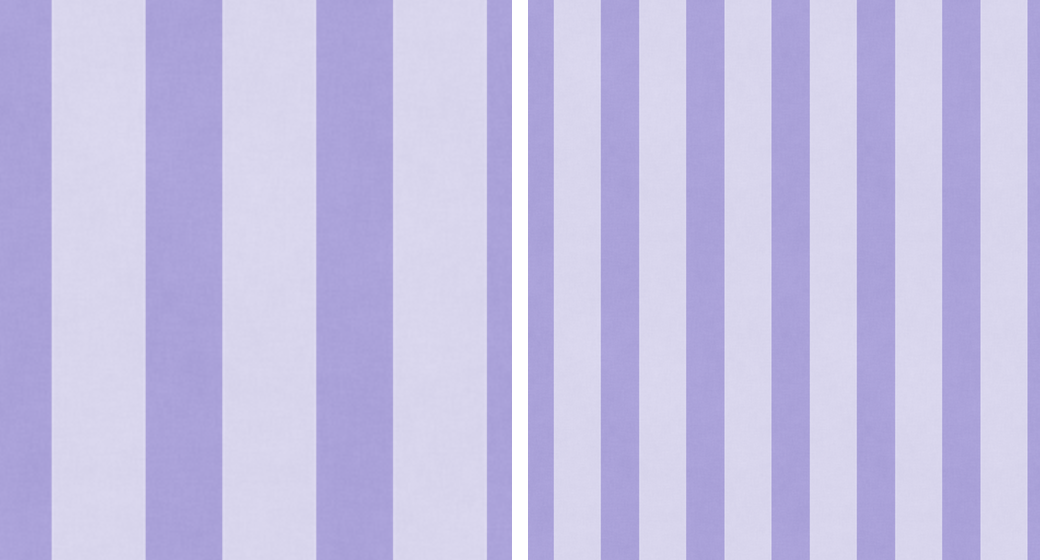
Left, the tile; right, the same tile 2 across and 2 down.
This pattern is drawn by a Shadertoy shader. Its source:

```glsl
// Three broad vertical stripes of pale lilac on lavender cloth.
// Each stripe is a distance band in a repeated cell; wrapping value noise
// adds a faint fabric grain, short threads and slow tonal drift.

const float STRIPES = 3.0;
const float STRIPE_CENTER = 0.578;      // in stripe periods
const float STRIPE_HALF_WIDTH = 0.2755; // in stripe periods
const float EDGE_SOFTNESS = 0.005;
const vec3 LAVENDER = vec3(0.670, 0.637, 0.853);
const vec3 PALE_LILAC = vec3(0.851, 0.839, 0.929);

float hash(vec2 p, float seed) {
    vec3 q = fract(vec3(p.xyx) * vec3(0.1031, 0.1030, 0.0973) + seed * 0.137);
    q += dot(q, q.yzx + 33.33);
    return fract((q.x + q.y) * q.z);
}

// Value noise in -1..1 that wraps after a whole number of cells.
float tileNoise(vec2 uv, vec2 cells, float seed) {
    vec2 p = uv * cells;
    vec2 i = floor(p);
    vec2 f = fract(p);
    f = f * f * (3.0 - 2.0 * f);
    vec2 a = mod(i, cells);
    vec2 b = mod(i + 1.0, cells);
    float low = mix(hash(a, seed), hash(vec2(b.x, a.y), seed), f.x);
    float high = mix(hash(vec2(a.x, b.y), seed), hash(b, seed), f.x);
    return 2.0 * mix(low, high, f.y) - 1.0;
}

// Signed distance to the stripe edge, negative inside, in periods.
float stripeDistance(float x) {
    float cell = fract(x * STRIPES - STRIPE_CENTER + 0.5) - 0.5;
    return abs(cell) - STRIPE_HALF_WIDTH;
}

// Fine grain, crossing threads and broad mottling.
float clothTone(vec2 uv) {
    float grain = tileNoise(uv, vec2(234.0, 256.0), 1.0);
    float weft = tileNoise(uv, vec2(46.0, 200.0), 2.0);
    float warp = tileNoise(uv, vec2(180.0, 50.0), 3.0);
    float mottle = tileNoise(uv, vec2(24.0, 26.0), 4.0);
    float drift = tileNoise(uv, vec2(4.0, 5.0), 5.0);
    return 0.006 * grain + 0.004 * (weft + warp) + 0.004 * mottle + 0.005 * drift;
}

void mainImage(out vec4 fragColor, in vec2 fragCoord) {
    vec2 uv = fragCoord / iResolution.xy;
    float pixel = STRIPES / iResolution.x;

    // Stripes with softened edges
    float d = stripeDistance(uv.x);
    float blur = max(0.75 * pixel, EDGE_SOFTNESS);
    float stripe = 1.0 - smoothstep(-blur, blur, d);
    vec3 color = mix(LAVENDER, PALE_LILAC, stripe);

    // Thin bright rim just inside each stripe
    float rim = 1.0 - smoothstep(0.0, 0.008, abs(d + 0.011));
    color += 0.014 * rim;

    // Cloth texture, slightly stronger on the darker ground
    color += clothTone(uv) * mix(1.2, 0.9, stripe) * vec3(1.0, 1.0, 0.8);

    fragColor = vec4(color, 1.0);
}
```
